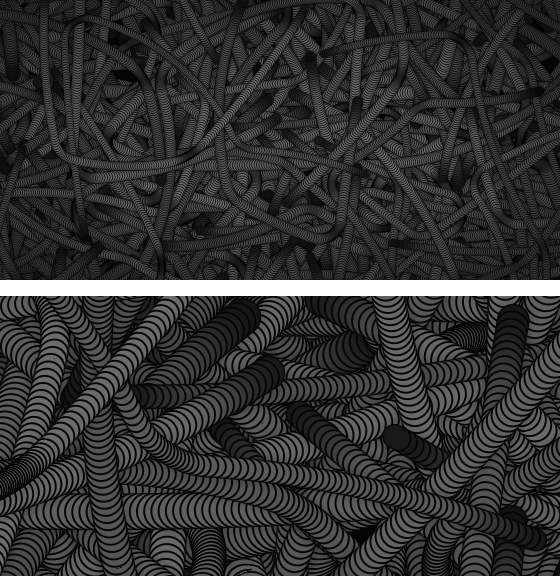
Top, the full canvas; bottom, a detail of the centre.
This pattern is drawn by a Shadertoy shader. Its source:

```glsl
// Heap of tangled, ring-ribbed grey tubes with dark tight bends and a soft vignette.

// Lengths are in units of the canvas height.
const int   TUBES        = 330;
const int   PARTS        = 5;       // alternating long runs and tight bends
const float RADIUS_TOP   = 0.0165;
const float RADIUS_DEEP  = 0.034;
const float RING_SPACING = 0.0090;
const float RING_WIDTH   = 0.0023;
const float OUTLINE      = 0.0034;
const float SHADOW_REACH = 0.012;
const float SHADOW_DEPTH = 0.12;
const float MARGIN       = 0.18;    // tubes may start this far off canvas
const float FILL_DARK    = 0.31;
const float FILL_LIGHT   = 0.43;
const float DEEP_DIM     = 0.92;
const float TIP_DIM      = 0.25;    // brightness left at the tube ends
const float TIP_LENGTH   = 0.14;
const float INK          = 0.02;
const float VIGNETTE     = 0.42;
const vec3  TINT         = vec3(0.995, 1.0, 1.0);
const float TAU          = 6.2831853;

// Integer hash: three values in 0..1 for a tube and one of its parts.
vec3 hash3(int tube, int part) {
    uvec3 v = uvec3(uint(tube), uint(part), 17u) * 1664525u + 1013904223u;
    v.x += v.y * v.z; v.y += v.z * v.x; v.z += v.x * v.y;
    v ^= v >> 16u;
    v.x += v.y * v.z; v.y += v.z * v.x; v.z += v.x * v.y;
    return vec3(v >> 8u) / 16777216.0;
}

// Arc coordinates: x = length along the arc, y = distance from its centre line.
vec2 arcCoords(vec2 q, float bend) {
    float radius = 1.0 / abs(bend);
    vec2 spoke = vec2(q.x, radius - q.y * sign(bend));
    return vec2(atan(spoke.x, spoke.y) * radius, abs(length(spoke) - radius));
}

// Ink coverage of rings; density is the number of rings per unit length.
float ringInk(float phase, float density, float px) {
    float f = fract(phase);
    float nearest = min(f, 1.0 - f) / density;
    float sharp = clamp((0.5 * RING_WIDTH - nearest) / px + 0.5, 0.0, 1.0);
    float mean = min(1.0, RING_WIDTH * density);
    return mix(sharp, mean, smoothstep(0.5, 1.0, density * px));
}

// Returns premultiplied grey, coverage and the gap to the tube surface.
vec3 tubeLayer(vec2 p, int id, float aspect, float px) {
    vec3 look = hash3(id, 100), place = hash3(id, 101);
    float depth = float(id) / float(TUBES);
    float r = mix(RADIUS_TOP, RADIUS_DEEP, depth) * mix(0.8, 1.2, look.x);
    float fill = mix(FILL_DARK, FILL_LIGHT, look.y) * mix(1.0, DEEP_DIM, depth);
    vec2 pos = mix(vec2(-MARGIN), vec2(aspect, 1.0) + MARGIN, place.xy);
    float heading = place.z * TAU, travelled = 0.0;
    vec3 layer = vec3(0.0, 0.0, 1.0);

    for (int j = 0; j < PARTS; j++) {
        vec3 h = hash3(id, j);
        bool tight = (j & 1) == 1, first = j == 0, last = j == PARTS - 1;
        float len  = tight ? mix(0.09, 0.17, h.x) : mix(0.24, 0.75, h.x);
        float bend = tight ? mix(4.0, 14.0, h.y) : mix(0.1, 1.3, h.y);
        float bunch = tight ? mix(0.2, 1.1, h.x) : 0.25 * h.y;
        bend *= h.z < 0.5 ? -1.0 : 1.0;
        vec2 along = vec2(cos(heading), sin(heading)), side = vec2(-along.y, along.x);
        vec2 rel = p - pos;

        if (length(rel) < len + r + SHADOW_REACH) {
            vec2 c = arcCoords(vec2(dot(rel, along), dot(rel, side)), bend);
            if ((first || c.x >= 0.0) && (last || c.x <= len)) {
                float dist = length(vec2(c.x - clamp(c.x, 0.0, len), c.y));
                layer.z = min(layer.z, dist - r);
                float cover = clamp((r - dist) / px + 0.5, 0.0, 1.0);
                if (cover > 0.0) {
                    // Rings are rims of stacked discs, closer together in bends.
                    float rim = sqrt(max(r * r - c.y * c.y, 0.02 * r * r));
                    float u = c.x + rim;
                    if (last) u = min(u, len);
                    float turn = TAU * u / len;
                    float phase = travelled + u + bunch * (u - len / TAU * sin(turn));
                    float density = (1.0 + bunch * (1.0 - cos(turn))) * r / rim;
                    float ink = ringInk(phase / RING_SPACING, density / RING_SPACING, px);
                    ink = max(ink, 1.0 - smoothstep(0.0, OUTLINE, r - dist));
                    // Tubes fade to dark towards both ends.
                    float tip = first ? u : (last ? len - u : TIP_LENGTH);
                    float tone = fill * mix(TIP_DIM, 1.0, smoothstep(0.0, TIP_LENGTH, tip));
                    layer.xy = mix(layer.xy, vec2(mix(tone, INK, ink), 1.0), cover);
                }
            }
        }
        // Step to the end of this arc.
        float swing = bend * len;
        pos += (along * sin(swing) + side * (1.0 - cos(swing))) / bend;
        heading += swing;
        travelled += len * (1.0 + bunch);
    }
    return layer;
}

void mainImage(out vec4 fragColor, in vec2 fragCoord) {
    float px = 1.0 / iResolution.y;
    float aspect = iResolution.x * px;
    vec2 p = fragCoord * px;

    // Composite front to back until the pixel is covered.
    float grey = 0.0, open = 1.0, light = 1.0;
    for (int i = 0; i < TUBES; i++) {
        vec3 layer = tubeLayer(p, i, aspect, px);
        grey += open * light * layer.x;
        open *= 1.0 - layer.y;
        if (open < 0.01) break;
        light *= 1.0 - SHADOW_DEPTH * (1.0 - smoothstep(0.0, SHADOW_REACH, layer.z));
    }
    grey += open * INK * light;

    // Vignette
    vec2 off = 2.0 * fragCoord / iResolution.xy - 1.0;
    grey *= 1.0 - VIGNETTE * smoothstep(0.35, 1.5, length(off));
    fragColor = vec4(grey * TINT, 1.0);
}
```
